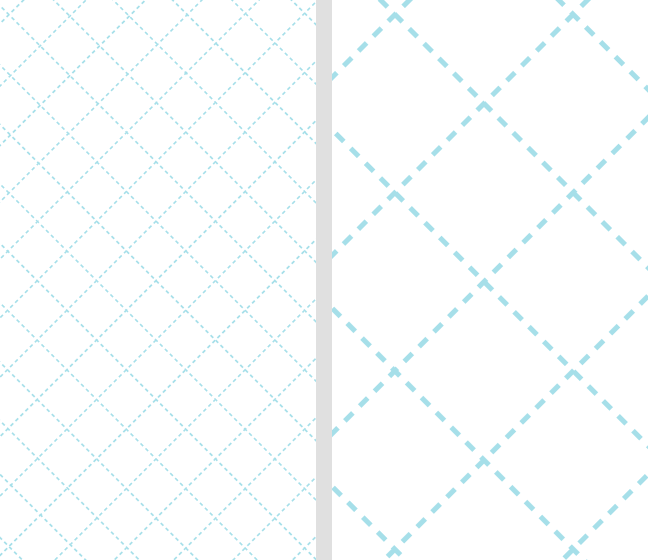
Left: the whole. Right: its middle third, enlarged.
This pattern is drawn by a Shadertoy shader. Its source:

```glsl
// Diagonal lattice of pale aqua dashed lines on white.
// Two families of parallel lines are repeated by rounding skewed coordinates;
// each line gets a hashed dash phase, and a few lines drift off the grid.

float hash(vec2 p) {
    vec3 q = fract(p.xyx * 0.1031);
    q += dot(q, q.yzx + 33.33);
    return fract((q.x + q.y) * q.z);
}

// Antialiased coverage of a band of the given half width
float band(float dist, float halfWidth, float pixel) {
    return clamp((halfWidth - abs(dist)) / pixel + 0.5, 0.0, 1.0);
}

// One dashed line: across is the distance to it, along runs in cell sides
float dashedLine(float across, float along, float phase, float pixel) {
    float dashes = (along - phase) * 6.0;
    float dashDist = (dashes - round(dashes)) / 6.0;
    return band(across, 0.02, pixel) * band(dashDist, 0.045, pixel);
}

void mainImage(out vec4 fragColor, in vec2 fragCoord) {
    // About 9.4 diamonds fit the height; a crossing lies at the origin
    vec2 p = (fragCoord - 0.5 * iResolution.xy) / iResolution.y;
    p = (p - vec2(0.0495, 0.052)) * 9.423;
    float pixel = 9.423 * sqrt(2.0) / iResolution.y;

    // Skewed axes: falling lines at whole x, rising lines at whole y
    vec2 skew = vec2(p.x + p.y, p.x - p.y);
    vec2 line = round(skew);

    // Smooth drift of the outer lines towards the left corners
    vec2 drift = vec2(0.12, 0.11) * exp(-pow((line + vec2(7.2, 5.5)) / vec2(0.86, 1.7), vec2(2.0)));
    vec2 across = skew - line - drift;

    // Dashes start near each crossing and point downwards, with slight jitter
    vec2 jitter = 0.05 * (vec2(hash(vec2(line.x + 40.0, 3.0)), hash(vec2(line.y + 40.0, 17.0))) - 0.5);
    float falling = dashedLine(across.x, skew.y, 0.03 + jitter.x, pixel);
    float rising = dashedLine(across.y, skew.x, -0.03 + jitter.y, pixel);

    vec3 aqua = vec3(0.65, 0.875, 0.915);
    fragColor = vec4(mix(vec3(1.0), aqua, max(falling, rising)), 1.0);
}
```
